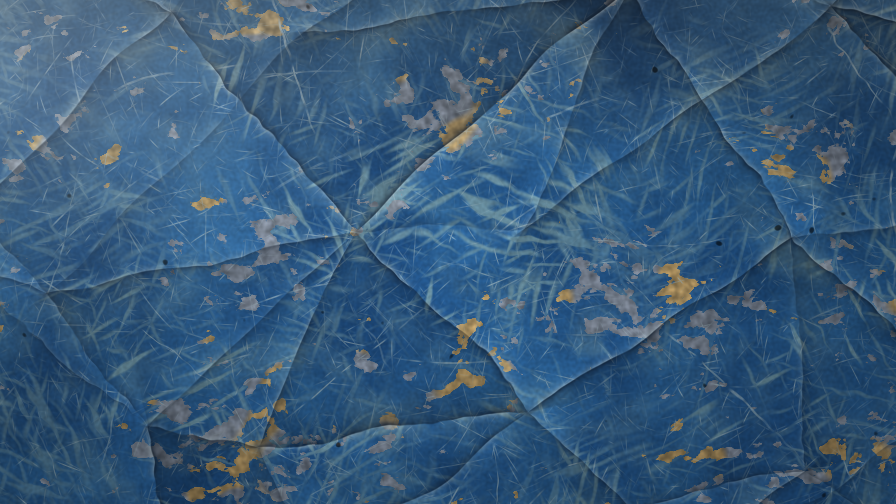
Write a WebGL 2 fragment shader that draws this texture.

```glsl
#version 300 es
precision highp float;
// Crumpled, worn blue painted sheet: folds join scattered hubs, and pale scuffs,
// hairline scratches and flaked grey and ochre patches lie over the paint.
// Gradient noise drives the wear; hashed segments make folds and scratches.
uniform vec2 u_resolution;
out vec4 fragColor;

vec2 hash2(vec2 p) {
    vec3 q = fract(p.xyx * vec3(0.1031, 0.1030, 0.0973));
    q += dot(q, q.yzx + 33.33);
    return fract((q.xx + q.yz) * q.zy);
}

float cornerSlope(vec2 cell, vec2 offset) {
    return dot(hash2(cell) * 2.0 - 1.0, offset);
}

float noise(vec2 p) {
    vec2 i = floor(p), f = fract(p), e = vec2(0.0, 1.0);
    vec2 u = f * f * f * (f * (f * 6.0 - 15.0) + 10.0);
    return 1.6 * mix(
        mix(cornerSlope(i, f), cornerSlope(i + e.yx, f - e.yx), u.x),
        mix(cornerSlope(i + e, f - e), cornerSlope(i + 1.0, f - 1.0), u.x), u.y);
}

float fbm(vec2 p) {
    float sum = 0.0, amp = 0.5;
    for (int i = 0; i < 5; i++) {
        sum += amp * noise(p);
        p = mat2(1.6, 1.2, -1.2, 1.6) * p + 17.3;
        amp *= 0.5;
    }
    return sum;
}

// Slightly bowed, tapered strokes, two per grid cell
float scratches(vec2 p, float size, float width, float seed) {
    float px = 1.0 / u_resolution.y, ink = 0.0;
    vec2 cell = floor(p / size);
    for (int i = 0; i < 18; i++) {
        vec2 id = cell + vec2(i % 3, (i / 3) % 3) - 1.0;
        vec2 a = hash2(id + seed + float(i / 9) * 57.0);
        vec2 b = hash2(id + seed + float(i / 9) * 57.0 + 219.7);
        vec2 dir = vec2(cos(b.x * 3.1416), sin(b.x * 3.1416));
        vec2 d = p - (id + a) * size;
        float along = dot(d, dir);
        float across = dot(d, vec2(-dir.y, dir.x)) + (a.x - 0.5) * 0.3 * along * along / size;
        float reach = size * mix(0.25, 0.95, b.y * b.y);
        float w = width * (0.4 + a.x);
        float line = clamp((max(w, 0.5 * px) - abs(across)) / px + 0.5, 0.0, 1.0) * min(1.0, 2.0 * w / px);
        ink = max(ink, line * (0.3 + 0.7 * a.y) * (1.0 - smoothstep(0.3 * reach, reach, abs(along))));
    }
    return ink;
}

vec2 hub(vec2 id) {
    return (id + 0.15 + 0.7 * hash2(id + 91.0)) * vec2(0.44, 0.36);
}

// Folds between neighbouring hubs: x lit edge, y dark edge, z slope shade, w worn halo
vec4 creases(vec2 p) {
    float px = 1.0 / u_resolution.y;
    vec2 cell = floor(p / vec2(0.44, 0.36));
    vec4 fold = vec4(0.0);
    for (int i = 0; i < 36; i++) {
        int k = i / 9;
        vec2 id = cell + vec2(i % 3, (i / 3) % 3) - 1.0;
        vec2 key = hash2(id * 4.0 + float(k) + 300.0);
        if (key.x > 0.62) continue;
        vec2 next = id + vec2(k == 1 ? 0 : 1, k == 0 ? 0 : (k == 3 ? -1 : 1));
        vec2 a = hub(id), ab = hub(next) - a;
        float t = clamp(dot(p - a, ab) / dot(ab, ab), 0.0, 1.0);
        float d = length(p - a - ab * t);
        float side = dot(p - a, normalize(vec2(-ab.y, ab.x))) * (key.x < 0.22 ? -1.0 : 1.0);
        float lit = smoothstep(-px, px, side), strength = 0.3 + 0.7 * key.y;
        fold.x = max(fold.x, strength * lit * exp(-d / 0.005));
        fold.y = max(fold.y, strength * (1.0 - lit) * exp(-d / 0.007));
        fold.z += strength * (2.0 * lit - 1.0) * exp(-d / 0.045);
        fold.w = max(fold.w, strength * exp(-d / 0.03));
    }
    return fold;
}

void main() {
    vec2 uv = gl_FragCoord.xy / u_resolution;
    vec2 p = gl_FragCoord.xy / u_resolution.y;
    vec2 bent = p + 0.02 * vec2(noise(p * 5.0), noise(p * 5.0 + 40.0)) + 0.004 * noise(p * 30.0);
    vec4 fold = creases(bent);

    // Blue paint
    vec3 color = mix(vec3(0.10, 0.26, 0.44), vec3(0.16, 0.36, 0.55), smoothstep(-0.4, 0.4, fbm(p * 3.5 + 8.0)));

    // Brushed scuffs in four directions, heavier beside the folds
    float streaks = 0.0;
    for (int k = 0; k < 4; k++) {
        float angle = 0.45 + 0.8 * float(k), c = cos(angle), s = sin(angle);
        vec2 q = mat2(c, -s, s, c) * bent + 31.0 * float(k);
        streaks = max(streaks, smoothstep(0.25, 0.9, noise(q * vec2(10.0, 75.0)) + 0.6 * noise(q * 3.5)));
    }
    float wear = clamp(0.5 + 1.4 * fbm(p * 2.6 + 3.0) + 0.6 * fold.w, 0.0, 1.2);
    float mist = smoothstep(-0.1, 0.5, fbm(bent * 9.0 + 60.0)) * (0.25 + 0.4 * fold.w);
    color = mix(color, vec3(0.41, 0.54, 0.58), clamp(0.85 * streaks * wear + mist, 0.0, 0.85));

    // Flaked patches, with ochre in places
    float flake = fbm(bent * vec2(16.0, 24.0)) + 0.55 * noise(p * vec2(2.8, 4.0) + 13.0) - 0.15 * streaks;
    vec3 bare = mix(vec3(0.45, 0.47, 0.51), vec3(0.63, 0.51, 0.31), smoothstep(0.08, 0.22, noise(bent * 7.0 + 5.0)));
    color = mix(color, bare * (1.0 + 0.3 * noise(p * 60.0)), 0.9 * smoothstep(0.29, 0.34, flake));

    // Scratches, broken along their length
    float marks = max(max(scratches(bent, 0.30, 0.0016, 5.0), scratches(p, 0.15, 0.0012, 130.0)),
                      max(scratches(p, 0.08, 0.0009, 260.0), scratches(p, 0.045, 0.0008, 390.0)));
    color = mix(color, vec3(0.56, 0.64, 0.67), 0.75 * marks * smoothstep(-0.5, 0.3, noise(p * 35.0)));

    // Fold relief, specks and grain
    float broken = smoothstep(-0.5, 0.3, noise(p * 16.0 + 70.0));
    color *= 1.0 + 0.16 * clamp(fold.z, -1.2, 1.2);
    color = mix(color, vec3(0.62, 0.69, 0.72), 0.75 * fold.x * broken);
    color = mix(color, vec3(0.06, 0.11, 0.18), 0.8 * fold.y * (0.4 + 0.6 * broken));
    color *= 1.0 - 0.6 * smoothstep(0.8, 0.95, noise(p * 32.0 + 11.0));
    color *= 1.0 + 0.10 * noise(p * 130.0) + 0.12 * fbm(p * 22.0 + 90.0);

    // Light pool, dim edges and a pale sheen at the upper left
    vec2 fromPool = (uv - vec2(0.5, 0.52)) * vec2(1.5, 1.25);
    color *= 0.72 + 0.34 * exp(-2.2 * dot(fromPool, fromPool));
    vec2 fromSheen = (uv - vec2(0.0, 0.88)) * vec2(1.5, 1.2);
    color += vec3(0.21, 0.22, 0.22) * exp(-5.0 * dot(fromSheen, fromSheen));
    color = mix(color, vec3(dot(color, vec3(0.3, 0.5, 0.2))), 0.3 * smoothstep(0.55, 1.1, uv.y));
    fragColor = vec4(clamp(color, 0.0, 1.0), 1.0);
}
```
